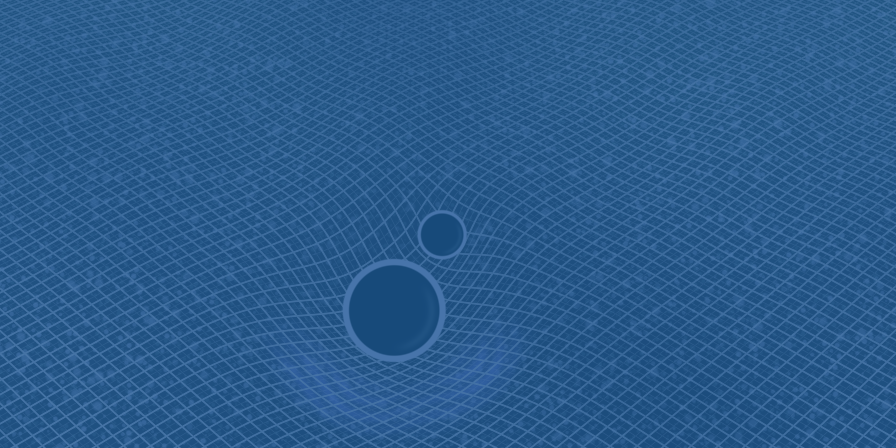
This background is drawn by a Shadertoy shader. Its source:

```glsl
// A blue sheet of space, drawn as a diagonal grid in perspective, sags under two
// ringed spheres. Gaussian wells and layered sines bend the grid coordinates;
// cellular noise scatters pale flecks, and a streaked crescent glows below.

const vec3 DEEP = vec3(0.105, 0.295, 0.485);
const vec3 MID = vec3(0.160, 0.360, 0.550);
const vec3 LINE = vec3(0.285, 0.465, 0.660);
const vec3 FLECK = vec3(0.255, 0.440, 0.655);
const vec3 GLOW = vec3(0.215, 0.395, 0.680);
const vec3 DISC = vec3(0.090, 0.290, 0.480);
const vec3 RING = vec3(0.280, 0.455, 0.665);

const vec2 BIG = vec2(0.880, 0.307);
const vec2 SMALL = vec2(0.987, 0.476);

vec2 hash2(vec2 p) {
    vec3 q = fract(vec3(p.xyx) * vec3(0.1031, 0.1030, 0.0973));
    q += dot(q, q.yzx + 33.33);
    return fract((q.xx + q.yz) * q.zy);
}

// Broad, smooth variation in the range -1 to 1
float waves(vec2 p) {
    return (sin(p.x * 3.1 + 1.7 * sin(p.y * 2.3))
          + sin(p.y * 5.3 - p.x * 2.2 + 1.0)
          + sin(p.x * 7.1 + p.y * 4.7)) / 3.0;
}

float well(vec2 p, vec2 center, vec2 size) {
    vec2 q = (p - center) / size;
    return exp(-dot(q, q));
}

// Canvas position to the two diagonal coordinates of the sagging sheet
vec2 sheet(vec2 p) {
    float sag = 0.150 * well(p, BIG - vec2(0.0, 0.03), vec2(0.26, 0.22))
              + 0.035 * well(p, SMALL - vec2(0.0, 0.02), vec2(0.11, 0.10));
    float ripple = 0.012 * sin(p.x * 8.0 + p.y * 5.0)
                 + 0.007 * sin(p.x * 15.0 - p.y * 11.0);
    float y = p.y + sag + ripple * smoothstep(0.1, 0.9, p.y);
    float depth = 1.0 / (2.6 - y);
    float across = (p.x - 1.0) * depth;
    return 43.0 * vec2(across + 3.5 * depth, across - 3.5 * depth);
}

// Antialiased line at each whole value of a coordinate
float gridLine(float coord, float halfWidth, float pixel) {
    float slope = length(vec2(dFdx(coord), dFdy(coord))) / pixel;
    float dist = abs(fract(coord - 0.5) - 0.5) / max(slope, 0.001);
    return 1.0 - smoothstep(halfWidth - pixel * 0.5, halfWidth + pixel * 0.6, dist);
}

// Cellular flecks with random place, size and strength
float flecks(vec2 p, float scale, float density) {
    vec2 cell = floor(p * scale);
    float light = 0.0;
    for (int j = -1; j <= 1; j++)
    for (int i = -1; i <= 1; i++) {
        vec2 id = cell + vec2(i, j);
        vec2 kind = hash2(id + 71.0);
        float dist = length(p * scale - id - hash2(id));
        float radius = 0.25 + 0.35 * kind.y;
        float spot = 1.0 - smoothstep(radius * 0.4, radius, dist);
        light = max(light, spot * step(kind.x, density) * (0.4 + 0.6 * kind.y));
    }
    return light;
}

// Streaked crescent below a centre
float crescent(vec2 p, vec2 center) {
    vec2 q = (p - center) / vec2(0.265, 0.245);
    float r = length(q);
    float band = smoothstep(0.50, 0.90, r) * (1.0 - smoothstep(0.98, 1.25, r));
    float below = smoothstep(0.10, -0.55, q.y);
    float angle = atan(q.x, -q.y);
    float streak = 0.75 + 0.25 * sin(r * 42.0 + 3.0 * sin(angle * 5.0));
    return band * below * streak * (0.8 + 0.2 * cos(angle * 4.0 + 2.5));
}

// Dark disc with a pale rim
vec3 sphere(vec3 col, vec2 p, vec2 center, float radius, float rim, float pixel) {
    vec2 q = p - center;
    float r = length(q);
    float outer = 1.0 - smoothstep(-pixel, pixel, r - radius);
    float inner = 1.0 - smoothstep(-pixel, pixel, r - radius + rim);
    float arc = exp(-pow((r / radius - 0.73) * 13.0, 2.0))
              * smoothstep(0.3, 0.9, dot(q, vec2(0.91, -0.41)) / max(r, 0.001));
    vec3 fill = mix(DISC, MID, 0.45 * arc);
    return mix(col, mix(RING, fill, inner), outer);
}

void mainImage(out vec4 fragColor, in vec2 fragCoord) {
    float pixel = 1.0 / iResolution.y;
    vec2 p = fragCoord * pixel;
    p.x += 1.0 - 0.5 * iResolution.x * pixel;
    float tone = waves(p);

    // Mottled ground, slightly greener toward the top
    float grain = flecks(p + 3.0, 90.0, 0.65);
    vec3 col = mix(DEEP, MID, 0.20 + 0.14 * tone + 0.22 * p.y + 0.50 * grain);
    col += vec3(0.0, 0.012, -0.004) * smoothstep(0.4, 1.0, p.y) * (0.5 + 0.5 * tone);
    col = mix(col, DEEP, 0.40 * well(p, BIG + vec2(0.04, 0.06), vec2(0.26, 0.22)));

    // Scattered flecks, thinner around the spheres
    float specks = max(0.65 * flecks(p, 42.0, 0.16), 0.75 * flecks(p + 9.0, 70.0, 0.24));
    float clearing = 1.0 - 0.75 * well(p, BIG + vec2(0.0, 0.08), vec2(0.25, 0.24));
    col = mix(col, FLECK, specks * clearing * (0.8 + 0.2 * tone));

    // Crescent glow, then main and half-step grid lines
    col = mix(col, GLOW, 0.70 * crescent(p, BIG));
    vec2 uv = sheet(p);
    float main = max(gridLine(uv.x, 0.0019, pixel), gridLine(uv.y, 0.0019, pixel));
    float fine = max(gridLine(uv.x * 2.0, 0.0008, pixel), gridLine(uv.y * 2.0, 0.0008, pixel));
    float strength = mix(0.82, 0.55, p.y) + 0.12 * tone;
    col = mix(col, LINE, max(main * strength, fine * 0.28));

    col = sphere(col, p, SMALL, 0.055, 0.0075, pixel);
    col = sphere(col, p, BIG, 0.115, 0.0140, pixel);
    fragColor = vec4(col, 1.0);
}
```
